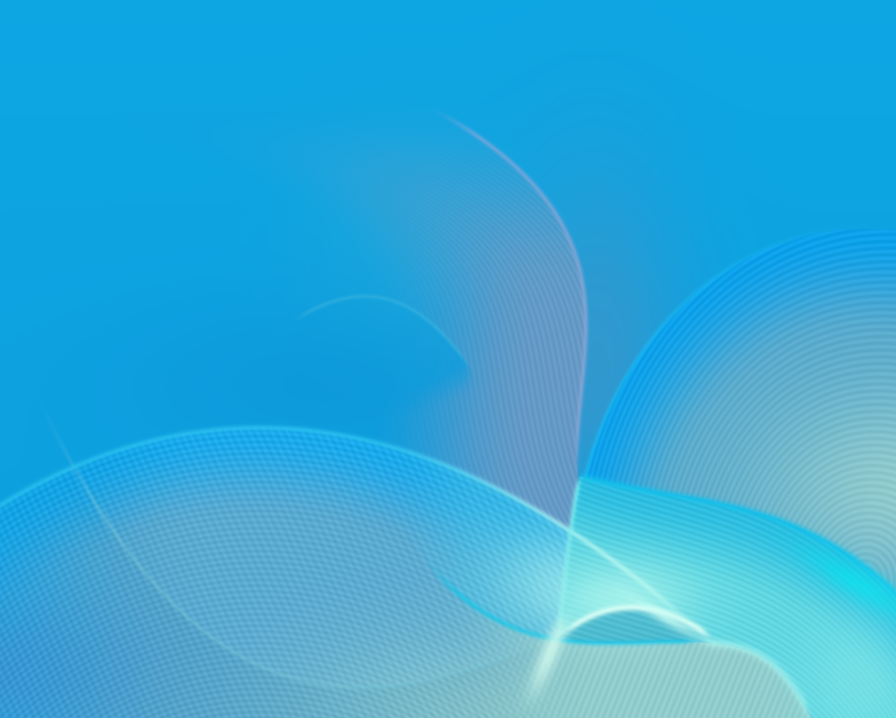
Write a WebGL 2 fragment shader that draws this background.

```glsl
#version 300 es
precision highp float;
// Translucent veils of fine threads over a sky blue ground: a wave, a petal,
// a dome and a bright cyan ribbon. Each rim is a cubic graph through four
// evenly spaced heights; signed distances give the fills, rims and threads.

uniform vec2 u_resolution;
out vec4 fragColor;
vec3 color;

void tint(vec3 c, float amount) { color = mix(color, c, amount); }

// Height of the cubic through h at s = 0, 1, 2, 3 (Newton form).
float cubic(float s, vec4 h) {
  float d1 = h.y - h.x;
  float d2 = h.z - 2. * h.y + h.x;
  float d3 = h.w - 3. * h.z + 3. * h.y - h.x;
  return h.x + s * (d1 + (s - 1.) / 2. * (d2 + (s - 2.) / 3. * d3));
}

// x: signed distance above the curve, y: soft window along its span.
vec2 edge(vec2 p, vec2 span, vec4 h) {
  float s = 3. * (p.x - span.x) / (span.y - span.x);
  float y = cubic(s, h);
  float slope = (cubic(s + .01, h) - y) * 300. / (span.y - span.x);
  float window = smoothstep(-.05, .4, s) * smoothstep(3.05, 2.75, s);
  return vec2((p.y - y) / sqrt(1. + slope * slope), window);
}

float cover(float d) {
  float w = max(1. / u_resolution.y, .0018);
  return smoothstep(-w, w, d);
}

float rim(vec2 e, float width) {
  return exp(-e.x * e.x / (width * width)) * e.y;
}

float spot(vec2 p, vec2 center, vec2 size) {
  vec2 q = (p - center) / size;
  return exp(-dot(q, q));
}

// Fine stripes that fade out when too dense to resolve.
float threads(float phase) {
  return cos(6.2832 * phase) * smoothstep(.6, .25, fwidth(phase));
}

void main() {
  vec2 p = gl_FragCoord.xy / u_resolution.y;
  p.x *= 1.25 * u_resolution.y / u_resolution.x;

  // Rims of the veils
  vec2 wave = edge(p, vec2(0, .961), vec4(.296, .403, .344, .134));
  vec2 bowl = edge(p, vec2(.057, .778), vec4(.438, .111, .044, .112));
  vec2 petal = edge(p.yx, vec2(.34, .845), vec4(.806, .816, .79, .611));
  vec2 curl = edge(p, vec2(.407, .656), vec4(.552, .586, .57, .487));
  vec2 ribbon = edge(p, vec2(.809, 1.251), vec4(.337, .308, .269, .173));
  vec2 fold = edge(p.yx, vec2(.112, .337), vec4(.777, .787, .796, .809));
  vec2 hem = edge(p, vec2(.594, .977), vec4(.218, .124, .104, .106));
  vec2 drop = edge(p, vec2(.977, 1.132), vec4(.106, .099, .072, 0));
  vec2 arch = edge(p, vec2(.778, .993), vec4(.112, .15, .148, .112));
  float depth = 1. - length((p - vec2(1.205, .191)) / vec2(.407, .49));

  // Ground with a darker hollow and a grey haze beside the petal
  color = mix(vec3(.05, .62, .87), vec3(.05, .65, .89), p.y);
  tint(vec3(.05, .59, .85), .7 * spot(p, vec2(.47, .47), vec2(.3, .12)));
  tint(vec3(.27, .58, .77), .65 * spot(p, vec2(.83, .5), vec2(.12, .26)));
  tint(vec3(.13, .65, .85), .6 * spot(p, vec2(.57, .68), vec2(.14, .15)));

  // Petal, with the hollow under its curl left open
  float lip = .487 + .4 * (p.x - .656);
  float hollow = cover(-curl.x) * smoothstep(-.04, .015, p.y - lip)
               * smoothstep(.665, .645, p.x);
  float petalFill = cover(-petal.x) * smoothstep(-.3, -.06, petal.x)
                  * smoothstep(.87, .6, p.y) * (1. - .85 * hollow);
  vec3 veil = mix(vec3(.42, .6, .77), vec3(.35, .62, .79), smoothstep(.5, .8, p.y));
  veil += .02 * threads(petal.x * 130. + p.y * 35.);
  tint(veil, .92 * petalFill);
  tint(vec3(.58, .66, .85), .6 * rim(petal, .0035));
  tint(vec3(.22, .7, .87), .55 * rim(curl, .003));

  // Dome, greyer and lighter toward the right
  float aboveRibbon = cover(ribbon.x);
  veil = mix(vec3(.04, .63, .92), vec3(.34, .66, .8), smoothstep(0., .32, depth));
  veil = mix(veil, vec3(.56, .79, .8), spot(p, vec2(1.27, .32), vec2(.22, .14)));
  veil += .022 * threads(depth * 52. + p.x * 12.);
  tint(veil, cover(depth * .4) * aboveRibbon);
  tint(vec3(.1, .73, .96), .6 * aboveRibbon * rim(vec2(depth, smoothstep(1.25, .85, p.x)), .008));

  // Wave, blue at the rim and left, grey inside
  float waveFill = cover(-wave.x) * max(cover(-fold.x), cover(-hem.x));
  float grey = smoothstep(0., -.13, wave.x) * smoothstep(-.15, .25, p.x);
  veil = mix(vec3(.07, .64, .9), vec3(.33, .64, .79), grey);
  veil = mix(veil, vec3(.24, .57, .81), .7 * spot(p, vec2(0, .06), vec2(.22, .1)));
  veil = mix(veil, vec3(.54, .77, .78), .85 * spot(p, vec2(.72, 0), vec2(.3, .12)));
  veil = mix(veil, vec3(.24, .71, .86), .6 * cover(hem.x) * smoothstep(.54, .68, p.x));
  veil = mix(veil, vec3(.55, .86, .89), .6 * spot(p, vec2(.78, .2), vec2(.1, .07)));
  veil += .025 * cover(bowl.x) * smoothstep(.08, .3, p.x);
  veil += .02 * threads(wave.x * 125.) + .018 * threads(p.x * 95. + p.y * 45.);
  tint(veil, waveFill);
  tint(vec3(.46, .77, .84), .45 * rim(bowl, .003));

  // Pale floor and the ribbon above its hem
  float aboveHem = cover(p.x < .977 ? hem.x : drop.x);
  veil = vec3(.57, .8, .8) + .022 * threads(p.x * 110. - p.y * 45.);
  tint(veil, (1. - aboveHem) * smoothstep(.63, .83, p.x));
  float underArch = cover(-arch.x) * aboveHem * smoothstep(1., .95, p.x);
  veil = mix(vec3(.17, .74, .88), vec3(.38, .84, .88), smoothstep(0., -.12, ribbon.x));
  veil = mix(veil, vec3(.3, .73, .81), underArch);
  veil += .022 * threads(ribbon.x * 125. + p.x * 15.);
  tint(veil, (1. - aboveRibbon) * cover(fold.x) * aboveHem);

  // Bright rims
  vec3 light = mix(vec3(.17, .76, .94), vec3(.75, .98, .95), smoothstep(.5, .88, p.x));
  tint(light, .7 * rim(vec2(wave.x, smoothstep(.98, .9, p.x)), .004));
  tint(vec3(.06, .76, .93), .7 * rim(vec2(ribbon.x, smoothstep(.805, .82, p.x)), .005));
  tint(vec3(.1, .77, .9), .75 * rim(hem, .004));
  tint(vec3(.65, .95, .93), .7 * rim(drop, .006));
  tint(vec3(.5, .94, .94), .65 * rim(fold, .004));

  // Glows where the veils gather
  vec2 turned = vec2(p.x, p.y + .55 * (p.x - 1.21));
  tint(vec3(.03, .88, .93), .8 * spot(turned, vec2(1.2, .18), vec2(.075, .025)));
  tint(vec3(.5, .9, .91), .6 * spot(p, vec2(1.2, .05), vec2(.08, .09)));
  tint(vec3(.7, .97, .93), (.75 - .68 * underArch) * spot(p, vec2(.86, .165), vec2(.1, .05)));
  tint(vec3(.86, 1, .96), .85 * rim(arch, .005));
  tint(vec3(.8, 1, .96), .75 * spot(turned, vec2(.93, -.015), vec2(.045, .01)));
  float beamFade = smoothstep(0., .09, p.y) * smoothstep(.16, .11, p.y);
  tint(vec3(.82, .98, .93), .8 * rim(vec2(p.x - .731 - .4 * p.y, beamFade), .014));

  fragColor = vec4(clamp(color, 0., 1.), 1);
}
```
